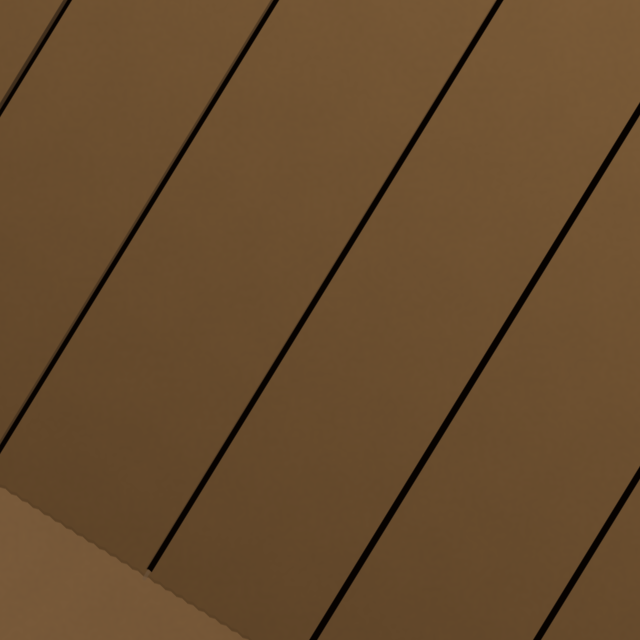
Write a WebGL 1 fragment shader that draws this texture.

```glsl
precision highp float;
// Slanted brown planks parted by dark grooves, ending at a paler board.
// Grooves repeat along a sheared axis with alternating plank widths; the
// lit groove wall narrows to the right, and gradient noise adds faint grain.

uniform vec2 u_resolution;

const float SHEAR = 0.615;         // sideways run of a groove per unit height
const float PITCH = 0.33625;       // mean horizontal plank spacing
const float FIRST_GROOVE = 0.109;  // first groove position on the top edge
const float STAGGER = 0.04;        // shift of odd grooves, in pitches
const float END_SLOPE = 0.62;
const float END_HEIGHT = 0.24;

const vec3 PLANK_DARK = vec3(0.352, 0.252, 0.146);
const vec3 PLANK_LIGHT = vec3(0.478, 0.354, 0.216);
const vec3 BOARD = vec3(0.465, 0.345, 0.220);
const vec3 GROOVE = vec3(0.025, 0.008, 0.0);
const vec3 WALL = vec3(0.25, 0.18, 0.11);
const vec3 CHIP = vec3(0.42, 0.33, 0.24);

vec2 hashGradient(vec2 cell) {
  vec2 p = fract(cell * vec2(0.1031, 0.1130));
  p += dot(p, p.yx + 33.33);
  float angle = 6.2832 * fract((p.x + p.y) * p.x * 17.31);
  return vec2(cos(angle), sin(angle));
}

float gradientNoise(vec2 p) {
  vec2 i = floor(p), f = fract(p);
  vec2 w = f * f * f * (f * (f * 6.0 - 15.0) + 10.0);
  vec2 r = vec2(1.0, 0.0);
  float a = dot(hashGradient(i), f);
  float b = dot(hashGradient(i + r.xy), f - r.xy);
  float c = dot(hashGradient(i + r.yx), f - r.yx);
  float d = dot(hashGradient(i + r.xx), f - r.xx);
  return mix(mix(a, b, w.x), mix(c, d, w.x), w.y);
}

// Soft coverage of the interval lo..hi
float band(float x, float lo, float hi, float soft) {
  return smoothstep(lo - soft, lo + soft, x)
       * (1.0 - smoothstep(hi - soft, hi + soft, x));
}

// x: signed distance across the nearest groove, y: groove index
vec2 nearestGroove(vec2 uv) {
  float t = (uv.x + SHEAR * (1.0 - uv.y) - FIRST_GROOVE) / PITCH;
  float index = floor(t + 0.5);
  float centre = index - STAGGER * mod(index, 2.0);
  return vec2((t - centre) * PITCH / sqrt(1.0 + SHEAR * SHEAR), index);
}

// Signed distance to the finely stepped plank ends, positive on the planks
float plankEnd(vec2 uv) {
  float teeth = abs(fract(uv.x * 58.0) - 0.5) - 0.25;
  float rise = uv.y + END_SLOPE * uv.x - END_HEIGHT + 0.006 * teeth;
  return rise / sqrt(1.0 + END_SLOPE * END_SLOPE);
}

void main() {
  vec2 uv = gl_FragCoord.xy / u_resolution;
  float soft = max(0.0015, 0.8 / min(u_resolution.x, u_resolution.y));

  // Planks brighten toward the upper right
  vec3 color = mix(PLANK_DARK, PLANK_LIGHT, dot(uv, vec2(0.37, 0.63)));

  // Grooves, with a lit wall fading out from left to right
  vec2 groove = nearestGroove(uv);
  float end = plankEnd(uv);
  float onPlank = smoothstep(-soft, soft, end);
  float turn = clamp(groove.y / 3.0, 0.0, 1.0);
  float halfWidth = mix(0.0030, 0.0052, turn);
  float wallEdge = mix(-0.0085, -0.0052, turn);
  float open = smoothstep(0.011 - soft, 0.011 + soft, end);
  float wall = band(groove.x, wallEdge, 0.0, soft) * (1.0 - turn);
  color = mix(color, WALL, wall * open);
  color = mix(color, GROOVE, band(groove.x, -halfWidth, halfWidth, soft) * open);

  // Paler board, shaded joint and worn chip where a groove meets it
  color = mix(BOARD + 0.02 * (uv.y - uv.x), color, onPlank);
  color *= 1.0 - 0.06 * band(end, 0.0, 0.004, soft);
  float chip = band(groove.x, -0.003, 0.003, soft) * band(end, -0.005, 0.010, soft);
  color = mix(color, CHIP, 0.6 * chip);

  // Faint blotches and fine grain
  float grain = 0.010 * gradientNoise(uv * 14.0) + 0.012 * gradientNoise(uv * 95.0);
  gl_FragColor = vec4(color * (1.0 + 1.5 * grain), 1.0);
}
```
